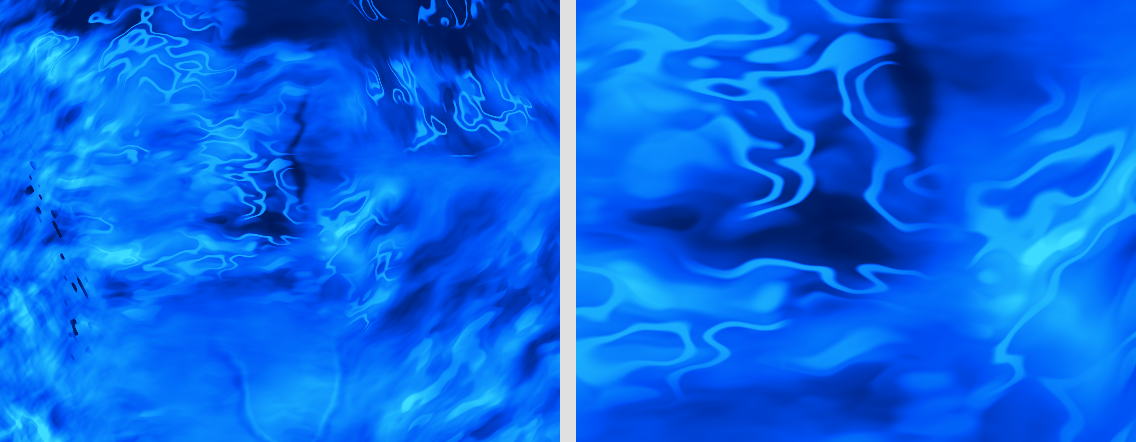
Left: the whole. Right: its middle third, enlarged.
Reproduce this texture procedurally as a WebGL 2 fragment shader.

```glsl
#version 300 es
precision highp float;
uniform vec2 u_resolution;
out vec4 fragColor;

const float BASE_TONE = 2.12;
const float CLOUD_GAIN = 2.2;
const float STREAK_GAIN = 4.4;
const float GLINT_GAIN = 1.3;
const float CHOP_GAIN = 4.5;
const float FILAMENT_TONE = 5.0;
const float FILAMENT_WIDTH = 0.06;
const float WARP = 0.07;

// Colours from deep shadow to bright caustic; tone 0 is the second entry
const vec3 RAMP[8] = vec3[8](
  vec3(0.0, 0.09, 0.35), vec3(0.0, 0.13, 0.44), vec3(0.0, 0.21, 0.72), vec3(0.0, 0.31, 0.96),
  vec3(0.01, 0.44, 0.98), vec3(0.05, 0.56, 0.99), vec3(0.11, 0.70, 0.99), vec3(0.24, 0.86, 1.0));

// Soft ellipses: centre, radii
const vec4 GLOWS[9] = vec4[9](
  vec4(0.60, 0.72, 0.03, 0.05), vec4(0.42, 0.74, 0.06, 0.06), vec4(0.67, 0.56, 0.05, 0.04),
  vec4(0.61, 0.45, 0.05, 0.06), vec4(0.10, 0.84, 0.08, 0.06), vec4(0.26, 0.45, 0.09, 0.03),
  vec4(0.97, 0.63, 0.09, 0.07), vec4(0.54, 0.09, 0.08, 0.09), vec4(0.76, 0.12, 0.12, 0.06));
const vec4 SHADES[4] = vec4[4](
  vec4(0.18, 0.97, 0.08, 0.06), vec4(0.56, 0.64, 0.06, 0.13),
  vec4(0.78, 0.42, 0.12, 0.12), vec4(0.46, 0.55, 0.06, 0.08));
const vec4 RIPPLES[6] = vec4[6](
  vec4(0.34, 0.56, 0.18, 0.18), vec4(0.42, 0.75, 0.09, 0.11), vec4(0.79, 0.75, 0.17, 0.11),
  vec4(0.75, 0.97, 0.13, 0.07), vec4(0.62, 0.40, 0.07, 0.18), vec4(0.24, 0.88, 0.17, 0.10));

float hash(vec2 cell) {
  vec3 h = fract(cell.xyx * vec3(0.1031, 0.1030, 0.0973));
  h += dot(h, h.yzx + 33.33);
  return fract((h.x + h.y) * h.z);
}

float noise(vec2 p) {
  vec2 i = floor(p), f = fract(p);
  f = f * f * f * (f * (f * 6.0 - 15.0) + 10.0);
  return mix(mix(hash(i), hash(i + vec2(1, 0)), f.x),
             mix(hash(i + vec2(0, 1)), hash(i + vec2(1, 1)), f.x), f.y);
}

float fbm(vec2 p, int octaves) {
  float sum = 0.0, total = 0.0, gain = 1.0;
  for (int i = 0; i < octaves; i++) {
    sum += gain * noise(p);
    total += gain;
    p = mat2(1.6, 1.1, -1.1, 1.6) * p + 17.3;
    gain *= 0.5;
  }
  return sum / total;
}

// Smooth step that may also run downwards
float ramp(float a, float b, float x) {
  float t = clamp((x - a) / (b - a), 0.0, 1.0);
  return t * t * (3.0 - 2.0 * t);
}

// Coordinates whose x axis follows the given direction
vec2 along(vec2 p, float angle) {
  float c = cos(angle), s = sin(angle);
  return vec2(c * p.x + s * p.y, c * p.y - s * p.x);
}

// Stretched noise, level by default, turned by the rising and falling weights
float flow(vec2 p, vec2 freq, vec2 turn, int octaves) {
  float n = mix(fbm(along(p, 0.03) * freq + 2.0, octaves),
                fbm(along(p, 0.75) * freq + 6.0, octaves), turn.x);
  return mix(n, fbm(along(p, -1.08) * freq + 9.0, octaves), turn.y);
}

float blob(vec2 p, vec4 e) {
  vec2 d = (p - e.xy) / e.zw;
  return exp(-dot(d, d));
}

vec3 palette(float tone) {
  float t = clamp(tone + 1.0, 0.0, 6.999);
  int i = int(t);
  return mix(RAMP[i], RAMP[i + 1], fract(t));
}

void main() {
  vec2 p = gl_FragCoord.xy / u_resolution.y;
  vec2 uv = gl_FragCoord.xy / u_resolution;
  vec2 bend = vec2(fbm(p * 5.0 + 3.1, 4), fbm(p * 5.0 + 41.7, 4)) - 0.5;
  vec2 wobble = vec2(fbm(p * 19.0 + 7.7, 2), fbm(p * 19.0 + 63.0, 2)) - 0.5;
  vec2 q = p + WARP * bend + 0.012 * wobble;
  vec2 soft = uv + 0.12 * bend + 0.03 * wobble;

  // Broad light and shadow
  float tone = BASE_TONE + CLOUD_GAIN * (fbm(q * 4.0 + 8.0, 4) - 0.5);
  tone += 1.2 * ramp(0.38, 0.02, soft.x) * ramp(1.0, 0.8, soft.y);
  tone += 1.15 * ramp(0.38, 0.05, soft.y);
  tone -= 2.6 * ramp(0.8, 0.92, soft.y) * ramp(0.36, 0.48, soft.x);
  for (int i = 0; i < 9; i++) tone += 1.5 * blob(soft, GLOWS[i]);
  for (int i = 0; i < 4; i++) tone -= (i == 0 ? 2.9 : 0.9) * blob(soft, SHADES[i]);

  // Streaks and sharper glints: level in the middle, turned elsewhere
  float rising = max(ramp(0.5, 0.7, uv.x) * ramp(0.68, 0.5, uv.y),
                     ramp(0.6, 0.75, uv.y) * ramp(0.34, 0.2, uv.x));
  float falling = max(ramp(0.57, 0.65, uv.x) * ramp(0.62, 0.72, uv.y),
                      ramp(0.25, 0.1, uv.x) * ramp(0.5, 0.3, uv.y));
  vec2 turn = vec2(rising, falling);
  float calm = ramp(0.22, 0.32, uv.x) * ramp(0.38, 0.28, uv.y) * ramp(0.62, 0.5, uv.x);
  float deep = ramp(0.86, 0.95, uv.y) * ramp(0.38, 0.46, uv.x);
  float activity = (1.0 - 0.75 * calm) * (1.0 - 0.6 * deep);
  tone += STREAK_GAIN * activity * (flow(q, vec2(7.0, 21.0), turn, 4) - 0.5);
  float shard = flow(q + 3.0, vec2(14.0, 38.0), turn, 2);
  float shardArea = ramp(0.4, 0.65, noise(q * 6.0 + 30.0));
  tone += GLINT_GAIN * activity * shardArea * (ramp(0.55, 0.72, shard) - 0.6 * ramp(0.42, 0.28, shard));

  // Fine chop and dark specks at the left
  float chop = fbm(along(q, 0.9) * vec2(15.0, 44.0), 3) - 0.5;
  tone += CHOP_GAIN * chop * ramp(0.24, 0.08, uv.x);
  float seam = uv.x - 0.14 + 0.35 * max(uv.y - 0.35, 0.0);
  float speck = ramp(0.76, 0.88, noise(along(p, -1.1) * vec2(42.0, 120.0)));
  tone -= 4.5 * speck * exp(-seam * seam * 3500.0) * ramp(0.15, 0.25, uv.y) * ramp(0.75, 0.65, uv.y);

  // Dark creases and the curved hollow below
  float fold = uv.x - 0.545 - 0.018 * sin(uv.y * 17.0) - 0.15 * bend.x - 0.05 * wobble.x;
  tone -= 1.6 * exp(-fold * fold * 9000.0) * ramp(0.46, 0.58, uv.y) * ramp(0.84, 0.72, uv.y);
  float rim = abs(uv.x - 0.52) - 0.045 - 0.16 * sqrt(uv.y * 0.4) + 0.12 * bend.y + 0.02 * wobble.x;
  tone += (0.6 * exp(-pow((rim + 0.008) * 130.0, 2.0)) - 0.7 * exp(-pow((rim - 0.012) * 80.0, 2.0)))
          * ramp(0.3, 0.12, uv.y);

  // Bright winding filaments inside rippled patches
  float patches = 0.0;
  for (int i = 0; i < 6; i++) patches = max(patches, blob(soft, RIPPLES[i]));
  patches = ramp(0.22, 0.5, patches) * ramp(0.28, 0.45, noise(q * 10.0 + 20.0));
  float level = flow(p + 0.08 * bend + 0.016 * wobble, vec2(13.0, 28.0), turn, 2);
  float contour = min(abs(level - 0.5), abs(level - 0.7));
  float line = ramp(FILAMENT_WIDTH, 0.3 * FILAMENT_WIDTH, contour);
  tone += 0.5 * patches * (ramp(0.5, 0.58, level) - 0.4);
  tone = mix(tone, max(tone + 0.8, FILAMENT_TONE - 1.2 * deep), 0.9 * line * patches);

  fragColor = vec4(palette(tone), 1.0);
}
```
